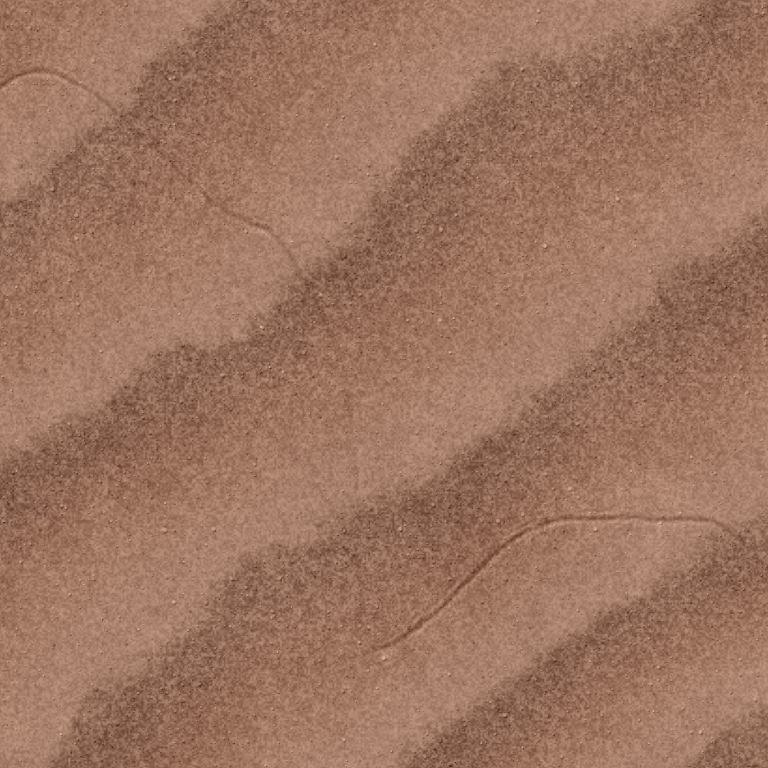
Give the GLSL for this texture, as a WebGL 2 fragment shader.

```glsl
#version 300 es
precision highp float;

uniform vec2 u_resolution;
out vec4 fragColor;

float hash(vec2 cell) {
    vec3 q = fract(vec3(cell.xyx) * vec3(0.1031, 0.1030, 0.0973));
    q += dot(q, q.yzx + 33.33);
    return fract((q.x + q.y) * q.z);
}

float noise(vec2 p) {
    vec2 cell = floor(p);
    vec2 f = fract(p);
    f = f * f * (3.0 - 2.0 * f);
    float low = mix(hash(cell), hash(cell + vec2(1.0, 0.0)), f.x);
    float high = mix(hash(cell + vec2(0.0, 1.0)), hash(cell + 1.0), f.x);
    return mix(low, high, f.y);
}

// Layered noise centred on zero
float fbm(vec2 p) {
    float sum = 0.0;
    float weight = 0.5;
    for (int i = 0; i < 4; i++) {
        sum += weight * (noise(p) - 0.5);
        p = mat2(0.8, 0.6, -0.6, 0.8) * p * 2.07 + 17.3;
        weight *= 0.5;
    }
    return sum;
}

float smoothMin(float a, float b, float k) {
    float h = max(k - abs(a - b), 0.0) / k;
    return min(a, b) - 0.25 * h * h * k;
}

// Dune position: 0 just past a crest, rising to 1 at the next one
float dunePhase(vec2 p) {
    float across = dot(vec2(p.x, 1.0 - p.y), vec2(0.6, 0.8));
    float warp = 0.36 * (noise(p * 3.2 + 4.0) - 0.5) + 0.22 * fbm(p * 9.0);
    float fray = 0.10 * fbm(p * 70.0);
    return fract(across / 0.285 - 0.72 + warp + fray);
}

// Signed field whose zero line is one winding trail
float trailField(vec2 p) {
    float bend = max(0.05 - p.x, 0.0);
    float upper = p.y - mix(0.905, 0.70, smoothstep(0.05, 0.36, p.x)) + 8.0 * bend * bend;
    float drop = max(min(p.y, 0.75) - 0.165, 0.0);
    float middle = p.x - 0.47 + 1.45 * pow(drop, 4.0);
    float lower = p.y - 0.143 - 0.18 * smoothstep(0.46, 0.74, p.x)
                + 0.08 * smoothstep(0.92, 1.03, p.x);
    return smoothMin(max(middle, upper), lower, 0.04);
}

float grooveSlope(float d, float width) {
    float q = d / width;
    return 2.3 * q * exp(-q * q);
}

// Light and shade of the pressed trail with its broken rims
float trailTone(vec2 p, vec2 light) {
    vec2 e = vec2(0.001, 0.0);
    float field = trailField(p);
    vec2 grad = vec2(trailField(p + e.xy), trailField(p + e.yx)) - field;
    float steep = max(length(grad), 0.0003);
    float d = field * e.x / steep;
    if (abs(d) > 0.06) return 0.0;
    float facing = dot(grad / steep, light);
    d += 0.006 * (noise(p * 28.0) - 0.5);
    float rim = smoothstep(0.35, 0.7, noise(p * 22.0 + 9.0));
    float slope = grooveSlope(d, 0.0042) + 0.6 * rim * grooveSlope(d - 0.010, 0.003);
    float scuff = smoothstep(0.58, 0.8, noise(p * 26.0 + 31.0)) * exp(-pow(d / 0.022, 2.0));
    slope += 0.45 * scuff * sin(d * 600.0 + 9.0 * noise(p * 34.0));
    float strength = 0.4 + 0.6 * smoothstep(0.01, 0.05, abs(p.x - 0.46));
    return strength * (-0.10 * slope * facing - 0.05 * exp(-pow(d / 0.004, 2.0)));
}

// Scattered pebbles, each lit on top with a shadow beside it
float pebbles(vec2 p, float scale, float density, vec2 light) {
    vec2 q = p * scale;
    vec2 cell = floor(q);
    float present = step(hash(cell + 71.0), density);
    vec2 centre = 0.35 + 0.3 * vec2(hash(cell + 13.0), hash(cell + 29.0));
    float radius = mix(0.10, 0.25, pow(hash(cell + 47.0), 2.0));
    vec2 offset = fract(q) - centre;
    float body = 1.0 - smoothstep(radius - 0.1, radius + 0.1, length(offset));
    float shadow = 1.0 - smoothstep(radius - 0.1, radius + 0.1, length(offset + light * 0.22));
    float glow = mix(-0.06, 0.16, hash(cell + 5.0));
    return present * (body * glow - shadow * (1.0 - body) * 0.15);
}

void main() {
    vec2 p = gl_FragCoord.xy / u_resolution.y;
    vec2 light = normalize(vec2(-0.5, 0.85));

    // Broad dune shading with a pale crest and a dark lee side
    float phase = dunePhase(p);
    float edge = mix(0.06, 0.20, noise(p * 6.0 + 50.0));
    float lee = smoothstep(0.0, edge, phase) * (1.0 - smoothstep(0.1, 0.95, phase));
    float depth = 0.115 + 0.06 * (noise(p * 5.0 + 80.0) - 0.5);
    float tone = 0.045 - depth * lee;
    tone += 0.05 * fbm(p * 14.0) + 0.04 * fbm(p * 55.0);

    // Sand grain, coarser where the slope is dark
    float rough = mix(0.75, 1.25, lee);
    tone += rough * 0.15 * (noise(p * 410.0) - 0.5);
    tone += rough * 0.09 * (noise(p * 190.0 + 7.0) - 0.5);
    tone += pebbles(p, 95.0, 0.05 + 0.08 * lee, light);
    tone += pebbles(p + 0.37, 170.0, 0.08 + 0.20 * lee, light);

    tone += trailTone(p, light);

    // Warm sand colour, redder between the crests
    vec3 sand = vec3(0.622, 0.463, 0.382) + tone * vec3(1.0, 0.97, 0.90);
    float between = smoothstep(0.2, 0.5, phase) * (1.0 - smoothstep(0.6, 0.95, phase));
    sand += (between - 0.35) * vec3(0.008, -0.006, -0.010);
    fragColor = vec4(clamp(sand, 0.0, 1.0), 1.0);
}
```
